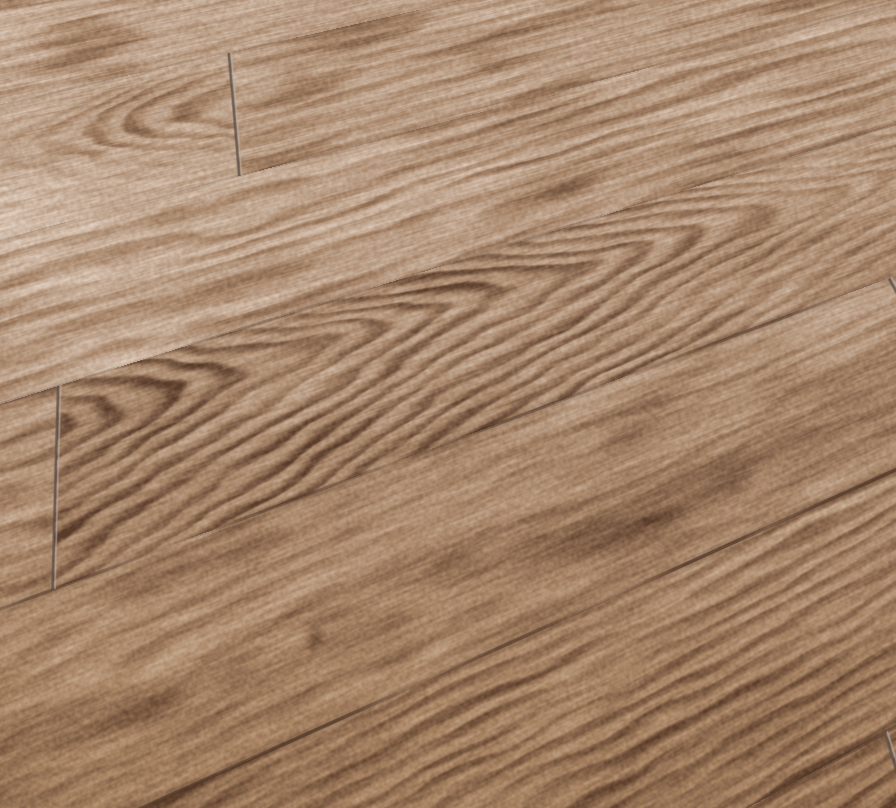
This texture is drawn by a WebGL 2 fragment shader. Its source:

```glsl
#version 300 es
precision highp float;
// Oak floor boards receding at a slant, with straight grain, arched grain and butt joints.
uniform vec2 u_resolution;
out vec4 fragColor;

const vec3 DARK_OAK = vec3(0.35, 0.235, 0.17);
const vec3 MID_OAK = vec3(0.655, 0.522, 0.412);
const vec3 PALE_OAK = vec3(0.88, 0.81, 0.75);
const vec3 SEAM_BROWN = vec3(0.31, 0.21, 0.15);
const vec3 JOINT_GREY = vec3(0.36, 0.31, 0.29);
const vec3 JOINT_EDGE = vec3(0.74, 0.68, 0.63);
const float NONE = 9.0;
// Joint position for each row of boards, nearest row first
const float JOINTS[7] = float[7](1.095, NONE, 1.10, 0.072, NONE, 0.283, NONE);

vec2 gradientAt(vec2 cell) {
  vec3 h = fract(cell.xyx * vec3(0.1031, 0.1030, 0.0973));
  h += dot(h, h.yzx + 33.33);
  float angle = 6.2832 * fract((h.x + h.y) * h.z);
  return vec2(cos(angle), sin(angle));
}

float gradientNoise(vec2 p) {
  vec2 i = floor(p), f = fract(p);
  vec2 w = f * f * f * (f * (f * 6.0 - 15.0) + 10.0);
  vec2 e = vec2(1.0, 0.0);
  float low = mix(dot(gradientAt(i), f), dot(gradientAt(i + e), f - e), w.x);
  float high = mix(dot(gradientAt(i + e.yx), f - e.yx), dot(gradientAt(i + 1.0), f - 1.0), w.x);
  return mix(low, high, w.y);
}

float fbm(vec2 p) {
  return gradientNoise(p) + 0.5 * gradientNoise(p * 2.03 + 17.3) + 0.25 * gradientNoise(p * 4.1 + 5.7);
}

// Growth ring: slow darkening, then a quick return to pale wood
float ring(float phase) {
  float g = fract(phase);
  return smoothstep(0.2, 0.72, g) * smoothstep(1.0, 0.76, g);
}

// Long wavy lines; style holds line count, waviness and depth
float straightGrain(vec2 p, vec3 style, float seed) {
  float wave = fbm(vec2(p.x * 2.2, p.y * 2.0) + seed);
  float ripple = gradientNoise(vec2(p.x * 13.0, p.y * 8.0) + seed);
  float phase = style.x * (p.y - 0.15 * p.x + style.y * wave + 0.03 * ripple);
  float broken = 0.7 + 0.9 * gradientNoise(vec2(p.x * 5.0, p.y * 7.0) + seed + 40.0);
  return style.z * ring(phase) * clamp(broken, 0.1, 1.3);
}

// Nested arches round an axis; reach is the pull of the legs below and above it
float archedGrain(vec2 p, float axis, vec2 reach, float count, float seed) {
  float d = p.y - axis;
  float bend = sqrt(d * d + 0.006) * mix(reach.x, reach.y, smoothstep(-0.1, 0.1, d));
  float wobble = 0.06 * fbm(p * vec2(4.0, 3.0) + seed) + 0.015 * gradientNoise(p * vec2(15.0, 11.0) + seed);
  float strength = 0.85 + 0.8 * gradientNoise(p * vec2(6.0, 5.0) + seed + 9.0);
  return ring(count * (p.x + bend + wobble)) * strength;
}

// Pores and fibres stretched along the board
float fibres(vec2 p, float seed) {
  return 0.13 * gradientNoise(vec2(p.x * 6.0, p.y * 22.0) + seed)
       + 0.14 * gradientNoise(vec2(p.x * 17.0, p.y * 50.0) + seed)
       + 0.09 * gradientNoise(vec2(p.x * 45.0, p.y * 85.0) + seed);
}

float spot(vec2 p, vec2 centre, vec2 size) {
  vec2 q = (p - centre) / size;
  return exp(-dot(q, q));
}

// Darkness of the wood pattern; p.x runs along the board, p.y from 0 to 1 across it
float boardGrain(vec2 p, float row, float fromJoint, float seed) {
  float patches = fbm(vec2(p.x * 4.0, p.y * 3.5) + seed + 60.0);
  if (row < -1.5) return straightGrain(p, vec3(13.0, 0.07, 0.34), seed) - 0.02;
  if (row < -0.5) {
    float knot = spot(p, vec2(0.39, 0.36), vec2(0.011, 0.045));
    float flame = 0.18 * smoothstep(0.0, 0.5, patches) + 0.16 * spot(p, vec2(0.9, 0.32), vec2(0.3, 0.25));
    return straightGrain(p, vec3(7.0, 0.16, 0.17), seed) + flame + 0.3 * knot - 0.03;
  }
  if (row < 0.5 && fromJoint > 0.0) {
    float fade = 1.0 - 0.55 * smoothstep(0.75, 1.05, p.x);
    float arches = archedGrain(p, 0.82 - 0.14 * p.x, vec2(0.76, 1.1), 12.5, seed);
    return 0.42 * arches * fade + 0.17 * spot(p, vec2(0.08, 0.7), vec2(0.28, 0.5)) + 0.01;
  }
  if (row < 1.5) return straightGrain(p, vec3(7.0, 0.16, 0.32), seed) - 0.16 * patches;
  if (row < 2.5 && fromJoint < 0.0) {
    float heart = spot(p, vec2(0.24, 0.58), vec2(0.22, 0.32));
    float arches = archedGrain(vec2(-p.x, p.y), 0.58, vec2(0.5), 16.0, seed);
    return heart * (0.42 * arches + 0.10) + 0.02;
  }
  float stain = 0.26 * smoothstep(0.05, 0.5, patches);
  return straightGrain(p, vec3(7.0, 0.12, 0.2), seed) + stain + (row < 2.5 ? 0.06 : 0.0);
}

vec3 oakColour(float tone) {
  vec3 c = mix(DARK_OAK, MID_OAK, clamp(tone * 2.0, 0.0, 1.0));
  return mix(c, PALE_OAK, clamp(tone * 2.0 - 1.0, 0.0, 1.0));
}

float line(float d, float width, float pixel) {
  return 1.0 - smoothstep(width - pixel, width + pixel, abs(d));
}

void main() {
  vec2 uv = gl_FragCoord.xy / u_resolution.y;
  float pixel = 1.0 / u_resolution.y;

  // Perspective: seams fan out, and rows narrow with distance
  float fan = 1.0 - 0.235 * uv.x;
  float lift = (uv.y - 0.43 * uv.x) / fan;
  float depth = 0.315 - 0.1225 * lift;
  float across = (lift - 0.246) / depth;
  float row = floor(across);
  vec2 board = vec2(uv.x, across - row);

  float lean = row < -0.5 ? 0.10 : (row < 0.5 ? -0.007 : 0.013);
  float fromJoint = uv.x - JOINTS[int(clamp(row + 3.0, 0.0, 6.0))] - lean * (1.0 - board.y);
  float seed = row * 13.7 + (fromJoint > 0.0 ? 5.3 : 0.0);

  // Light falls from the upper left
  float tone = 0.45 + 0.29 * uv.y + 0.17 * spot(uv, vec2(0.03, 0.68), vec2(0.4, 0.3));
  tone -= boardGrain(board, row, fromJoint, seed);
  tone += fibres(board, seed) + 0.12 * fbm(vec2(board.x * 3.0, board.y * 2.5) + seed + 25.0);
  vec2 turned = mat2(0.8, 0.6, -0.6, 0.8) * uv;
  tone += 0.10 * gradientNoise(turned * 130.0) + 0.10 * gradientNoise(turned.yx * 210.0 + 7.0);
  vec3 colour = oakColour(tone);
  colour *= mix(vec3(1.0, 0.98, 0.93), vec3(1.0), smoothstep(0.0, 0.6, uv.y));

  // Long seams, fainter and broken with distance
  float seamDistance = (across - floor(across + 0.5)) * depth * fan;
  float wear = clamp(0.7 + 1.1 * gradientNoise(vec2(uv.x * 7.0, floor(across + 0.5) * 3.7)), 0.15, 1.0);
  float seam = line(seamDistance, 0.0018, pixel) + 0.3 * line(seamDistance, 0.005, 0.004);
  colour = mix(colour, SEAM_BROWN, min(seam, 1.0) * wear * mix(0.8, 0.15, smoothstep(-1.0, 2.0, across)));

  // Butt joints with a pale bevel on one side
  colour = mix(colour, JOINT_EDGE, 0.6 * line(fromJoint - 0.003, 0.0012, pixel));
  colour = mix(colour, JOINT_GREY, 0.8 * line(fromJoint, 0.0016, pixel));
  fragColor = vec4(colour, 1.0);
}
```
